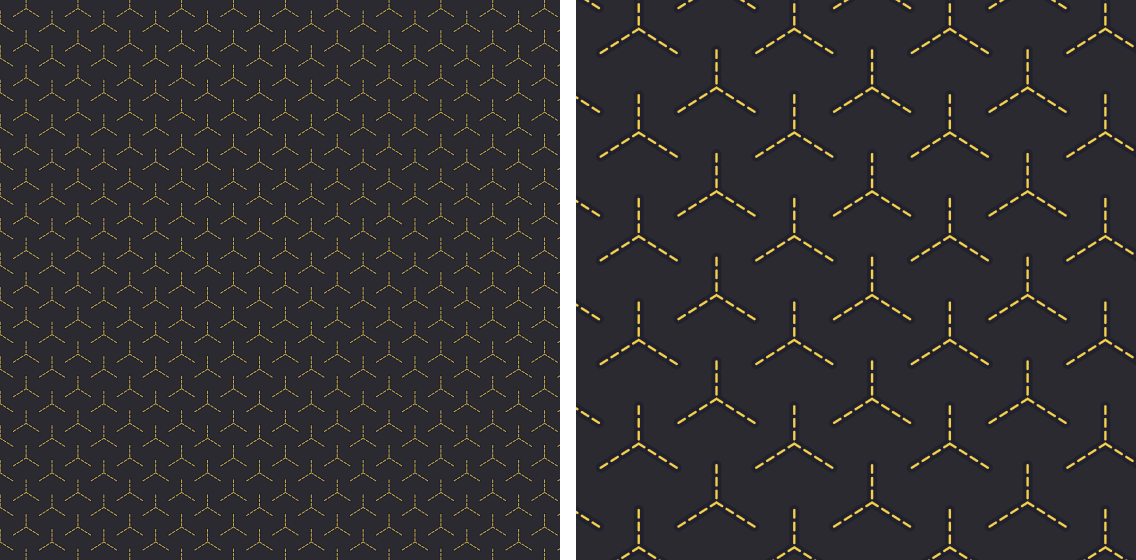
Left: the whole. Right: its middle third, enlarged.
Give the GLSL for this pattern, as a Shadertoy shader.

```glsl
// Staggered columns of dashed three-armed stars in gold on charcoal.

#define REPEATS     vec2(10.8, 16.2)    // cells across and down
#define EVEN_ORIGIN vec2(0.0003, 0.0322)
#define ODD_ORIGIN  vec2(0.0466, 0.0589)
#define UP_TIP      vec2(0.0, 0.0222)
#define SIDE_TIP    vec2(0.0226, -0.0143)
#define DASH_LENGTH 0.0044
#define DASH_STEP   0.0076
#define LINE_WIDTH  0.0014
#define HALO_RADIUS 0.0030
#define GROUND      vec3(0.165, 0.163, 0.190)
#define HALO        vec3(0.130, 0.130, 0.180)
#define GOLD        vec3(0.960, 0.815, 0.295)

// Distance to a row of dashes running from the tip back to the centre.
float dashedArm(vec2 p, vec2 tip, float dashCount) {
    vec2 inward = -normalize(tip);
    vec2 fromTip = p - tip;
    float along = dot(fromTip, inward);
    float across = dot(fromTip, vec2(-inward.y, inward.x));
    float halfDash = 0.5 * DASH_LENGTH;
    float index = clamp(round((along - halfDash) / DASH_STEP), 0.0, dashCount - 1.0);
    float beyondDash = max(abs(along - halfDash - index * DASH_STEP) - halfDash, 0.0);
    return length(vec2(beyondDash, across));
}

// Mirror symmetry makes one slanted arm serve for both sides.
float star(vec2 p) {
    p.x = abs(p.x);
    return min(dashedArm(p, UP_TIP, 3.0), dashedArm(p, SIDE_TIP, 4.0));
}

// Coordinates relative to the nearest star centre of one lattice.
vec2 repeatAround(vec2 p, vec2 origin) {
    return (fract((p - origin) * REPEATS + 0.5) - 0.5) / REPEATS;
}

// Box-filtered coverage of a stroke, valid even below one pixel wide.
float strokeCoverage(float dist, float pixel) {
    float halfWidth = 0.5 * LINE_WIDTH;
    float outer = clamp((halfWidth - dist) / pixel + 0.5, 0.0, 1.0);
    float inner = clamp((-halfWidth - dist) / pixel + 0.5, 0.0, 1.0);
    return outer - inner;
}

void mainImage(out vec4 fragColor, in vec2 fragCoord) {
    vec2 uv = fragCoord / iResolution.y;
    float pixel = 1.05 / iResolution.y;

    // Two interleaved lattices form the staggered columns.
    float dist = min(star(repeatAround(uv, EVEN_ORIGIN)),
                     star(repeatAround(uv, ODD_ORIGIN)));

    // Faint dark rim under the gold stroke.
    float halo = 1.0 - smoothstep(HALO_RADIUS - 0.5 * pixel, HALO_RADIUS + 0.5 * pixel, dist);
    vec3 color = mix(GROUND, HALO, halo);
    color = mix(color, GOLD, strokeCoverage(dist, pixel));

    fragColor = vec4(color, 1.0);
}
```
